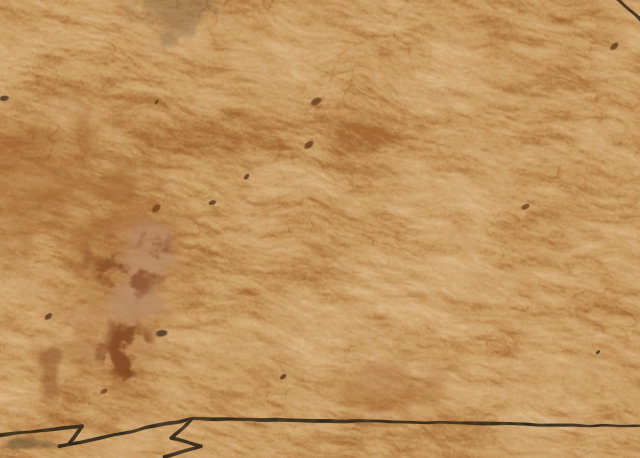
A Shadertoy shader for this texture:

```glsl
const vec3 UMBER = vec3(0.64, 0.41, 0.21);
const vec3 OCHRE = vec3(0.78, 0.60, 0.38);
const vec3 CREAM = vec3(0.85, 0.71, 0.52);
const vec3 RUST = vec3(0.46, 0.23, 0.09);
const vec3 MAUVE = vec3(0.73, 0.56, 0.44);
const vec3 SOOT = vec3(0.42, 0.34, 0.22);
const vec3 INK = vec3(0.20, 0.16, 0.10);

// Ink strokes: start xy, end xy
const vec4 STROKES[9] = vec4[9](
    vec4(-0.02, 0.048, 0.18, 0.070), vec4(0.18, 0.070, 0.15, 0.030),
    vec4(0.13, 0.026, 0.42, 0.086), vec4(0.42, 0.086, 0.80, 0.080),
    vec4(0.80, 0.080, 1.45, 0.068), vec4(0.42, 0.086, 0.375, 0.043),
    vec4(0.375, 0.043, 0.44, 0.026), vec4(0.44, 0.026, 0.36, 0.002),
    vec4(1.34, 1.01, 1.42, 0.935));

float hash(vec2 p) {
    vec3 q = fract(p.xyx * 0.1031);
    q += dot(q, q.yzx + 33.33);
    return fract((q.x + q.y) * q.z);
}

float noise(vec2 p) {
    vec2 i = floor(p), f = fract(p);
    f = f * f * (3.0 - 2.0 * f);
    return mix(mix(hash(i), hash(i + vec2(1, 0)), f.x),
               mix(hash(i + vec2(0, 1)), hash(i + vec2(1, 1)), f.x), f.y);
}

vec2 turn(vec2 p, float angle) {
    float c = cos(angle), s = sin(angle);
    return vec2(c * p.x + s * p.y, c * p.y - s * p.x);
}

float fbm(vec2 p) {
    float sum = 0.0, amp = 0.5;
    for (int i = 0; i < 4; i++) {
        sum += amp * noise(p);
        p = turn(p, 0.35) * 2.03 + 17.3;
        amp *= 0.5;
    }
    return sum / 0.9375;
}

// Thin bent lines where the noise crosses its middle value
float ridge(vec2 p, float width) {
    return 1.0 - smoothstep(0.0, width, abs(noise(p) - 0.5));
}

float segment(vec2 p, vec2 a, vec2 b) {
    vec2 d = b - a;
    return length(p - a - d * clamp(dot(p - a, d) / dot(d, d), 0.0, 1.0));
}

// Ragged soft spot
float blot(vec2 p, vec2 centre, vec2 radius, float ragged) {
    float d = length((p - centre) / radius) + ragged * (fbm(p * 22.0) - 0.5);
    return 1.0 - smoothstep(0.35, 1.0, d);
}

// Height of the pressed fibres
float fibres(vec2 p) {
    vec2 q = turn(p, -0.22) + 0.03 * vec2(noise(p * 9.0), noise(p * 9.0 + 40.0));
    return fbm(q * vec2(17.0, 42.0));
}

float paperShade(vec2 p) {
    float height = fibres(p);
    float relief = height - fibres(p + vec2(0.002, 0.006));
    float shade = 0.98 + 0.17 * (p.x - 0.7);
    shade += 1.6 * (fbm(p * vec2(5.0, 7.0)) - 0.5);
    shade += 1.2 * (height - 0.5) + 1.5 * relief;

    // Short wrinkles and diagonal creases
    float patches = smoothstep(0.45, 0.7, noise(p * 13.0 + 8.0));
    shade -= 0.30 * patches * ridge(turn(p, -0.4) * vec2(22.0, 48.0), 0.10);
    float upperRight = smoothstep(0.4, 1.1, p.x) * smoothstep(0.5, 0.8, p.y);
    float broken = smoothstep(0.4, 0.7, noise(p * 10.0 + 70.0));
    shade -= 0.45 * upperRight * broken * ridge(turn(p, 0.55) * vec2(3.5, 12.0), 0.06);

    // Fine tooth
    return shade + 0.30 * (noise(p * 210.0) - 0.5) + 0.16 * (noise(p * 95.0) - 0.5);
}

vec3 addStains(vec3 col, vec2 p) {
    float mottled = smoothstep(0.42, 0.62, fbm(p * 26.0 + 5.0));
    col = mix(col, UMBER, 0.45 * blot(p, vec2(0.03, 0.60), vec2(0.34, 0.20), 1.0));
    col = mix(col, UMBER, 0.40 * blot(p, vec2(0.25, 0.36), vec2(0.20, 0.36), 1.2));
    col = mix(col, UMBER, 0.40 * blot(p, vec2(0.84, 0.15), vec2(0.16, 0.08), 1.0));
    col = mix(col, MAUVE, 0.60 * blot(p, vec2(0.31, 0.44), vec2(0.08, 0.09), 1.0));
    col = mix(col, MAUVE, 0.60 * blot(p, vec2(0.30, 0.34), vec2(0.09, 0.06), 1.0));
    col = mix(col, RUST, 0.75 * mottled * blot(p, vec2(0.27, 0.23), vec2(0.09, 0.09), 1.0));
    col = mix(col, RUST, 0.60 * mottled * blot(p, vec2(0.28, 0.42), vec2(0.11, 0.08), 1.2));
    col = mix(col, RUST, 0.35 * blot(p, vec2(0.11, 0.18), vec2(0.03, 0.08), 1.0));
    col = mix(col, SOOT, 0.35 * blot(p, vec2(0.38, 0.97), vec2(0.11, 0.07), 1.4));
    return mix(col, SOOT, 0.60 * blot(p, vec2(0.06, 0.03), vec2(0.09, 0.016), 1.2));
}

vec3 addSpecks(vec3 col, vec2 p) {
    for (int i = 0; i < 14; i++) {
        float k = float(i);
        vec2 centre = vec2(1.4 * hash(vec2(k, 3.7)), 0.12 + 0.8 * hash(vec2(k, 9.1)));
        float size = mix(0.004, 0.011, hash(vec2(k, 5.3)));
        vec2 q = turn(p - centre, 0.9 * hash(vec2(k, 1.9)));
        float speck = blot(q, vec2(0.0), size * vec2(1.4, 0.8), 0.8);
        col = mix(col, mix(RUST, INK, hash(vec2(k, 7.7))), 0.75 * speck);
    }
    return col;
}

float inkCover(vec2 p) {
    vec2 q = p + 0.003 * (vec2(noise(p * 28.0), noise(p * 28.0 + 30.0)) - 0.5);
    float d = 10.0;
    for (int i = 0; i < 9; i++) d = min(d, segment(q, STROKES[i].xy, STROKES[i].zw));
    float halfWidth = mix(0.0025, 0.0045, noise(p * 17.0));
    return (1.0 - smoothstep(-0.0015, 0.0015, d - halfWidth)) * mix(0.8, 1.0, noise(p * 60.0));
}

void mainImage(out vec4 fragColor, in vec2 fragCoord) {
    vec2 p = fragCoord / iResolution.y;
    float shade = clamp(paperShade(p), 0.0, 2.0);
    vec3 col = mix(UMBER, OCHRE, min(shade, 1.0));
    col = mix(col, CREAM, max(shade - 1.0, 0.0));
    col = addSpecks(addStains(col, p), p);
    fragColor = vec4(mix(col, INK, inkCover(p)), 1.0);
}
```
